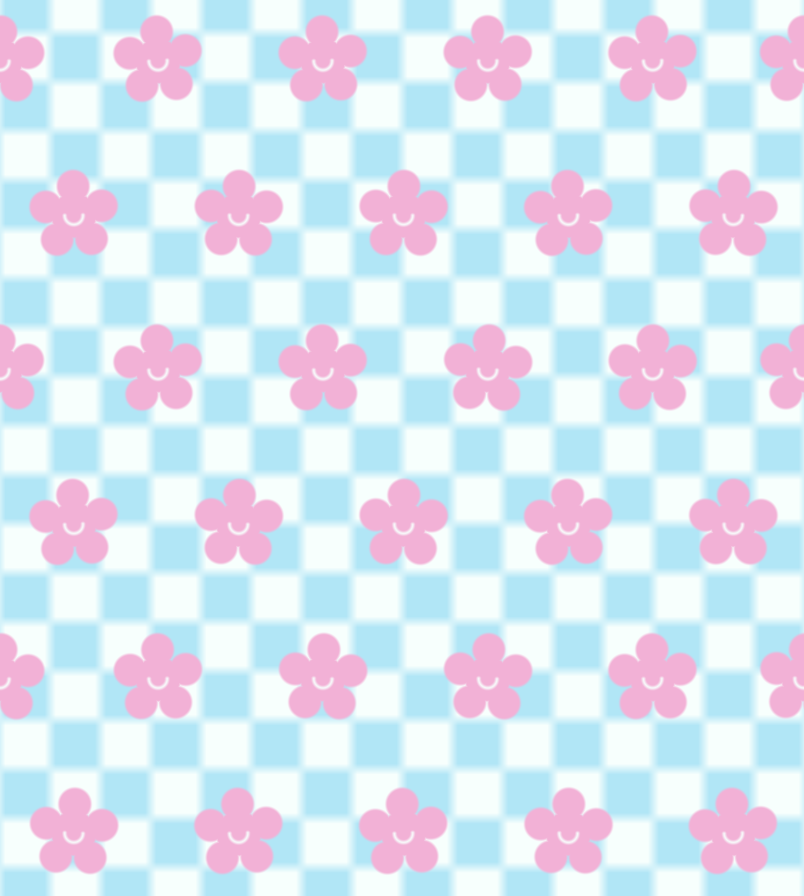
Give the GLSL for this pattern, as a WebGL 1 fragment shader.

```glsl
precision highp float;

uniform vec2 u_resolution;

const vec3 MINT_WHITE = vec3(0.97, 1.0, 0.992);
const vec3 SKY_BLUE = vec3(0.695, 0.9, 0.965);
const vec3 PETAL_PINK = vec3(0.95, 0.695, 0.84);

// Lengths are fractions of the canvas height.
const vec2 CHECK_SIZE = vec2(0.0561, 0.0548);
const vec2 CHECK_ORIGIN = vec2(0.0, 0.0365);
const vec2 FLOWER_PITCH = vec2(0.184, 0.1724);
const float FIRST_ROW_Y = 0.068;
const float EVEN_ROW_X = 0.1764;
const float ODD_ROW_X = 0.0824;

float hash(vec2 p) {
  return fract(sin(dot(p, vec2(127.1, 311.7))) * 43758.5);
}

mat2 rotation(float angle) {
  float c = cos(angle);
  float s = sin(angle);
  return mat2(c, -s, s, c);
}

float coverage(float dist, float softness) {
  return 1.0 - smoothstep(-softness, softness, dist);
}

// Square wave from -1 to 1 with soft ramps at the cell borders.
float softSquareWave(float x, float ramp) {
  float f = fract(x);
  float side = 1.0 - 2.0 * mod(floor(x), 2.0);
  return side * clamp(min(f, 1.0 - f) / ramp, 0.0, 1.0);
}

float checkerboard(vec2 p, float ramp) {
  return 0.5 - 0.5 * softSquareWave(p.x, ramp) * softSquareWave(p.y, ramp);
}

// Nearest flower in staggered rows; even rows end centred on the side edges.
vec2 flowerCentre(vec2 p, float aspect, out vec2 id) {
  id.y = floor((p.y - FIRST_ROW_Y) / FLOWER_PITCH.y + 0.5);
  float startX = mix(EVEN_ROW_X, ODD_ROW_X, mod(id.y, 2.0));
  id.x = floor((p.x - startX) / FLOWER_PITCH.x + 0.5);
  vec2 centre = vec2(startX, FIRST_ROW_Y) + id * FLOWER_PITCH;
  centre.x = clamp(centre.x, 0.0, aspect);
  return centre;
}

// Five round petals around a central disc.
float flowerDistance(vec2 p, float ringRadius, float petalRadius, float coreRadius) {
  float dist = length(p) - coreRadius;
  for (int i = 0; i < 5; i++) {
    float angle = 1.2566371 * float(i);
    vec2 petal = ringRadius * vec2(sin(angle), -cos(angle));
    dist = min(dist, length(p - petal) - petalRadius);
  }
  return dist;
}

// Lower arc with rounded ends, opening upwards.
float arcDistance(vec2 p, float radius, float halfWidth) {
  vec2 q = vec2(abs(p.x), p.y);
  float dist = q.y > 0.0 ? abs(length(q) - radius) : length(q - vec2(radius, 0.0));
  return dist - halfWidth;
}

void main() {
  // Canvas units with y running downwards.
  vec2 p = gl_FragCoord.xy / u_resolution.y;
  p.y = 1.0 - p.y;
  float aspect = u_resolution.x / u_resolution.y;
  float softness = max(0.002, 1.0 / u_resolution.y);

  // Soft-edged checks
  vec2 checkPos = (p - CHECK_ORIGIN) / CHECK_SIZE;
  vec3 colour = mix(MINT_WHITE, SKY_BLUE, checkerboard(checkPos, 0.11));

  // Flowers, each with a slight tilt
  vec2 id;
  vec2 local = p - flowerCentre(p, aspect, id);
  local = rotation(0.1 * (hash(id) - 0.5)) * local;
  float flower = flowerDistance(local, 0.0326, 0.0182, 0.0255);
  colour = mix(colour, PETAL_PINK, coverage(flower, softness));

  // Pale curved mark at the heart
  float mark = arcDistance(local, 0.0102, 0.0017);
  colour = mix(colour, MINT_WHITE, 0.9 * coverage(mark, softness));

  gl_FragColor = vec4(colour, 1.0);
}
```
